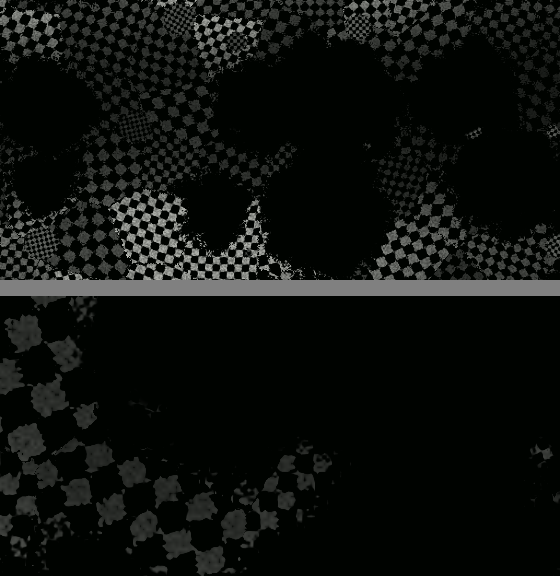
Top, the full canvas; bottom, a detail of the centre.
Reproduce this background procedurally as a WebGL 1 fragment shader.

```glsl
precision highp float;
// Worn, grainy checkerboard patches at mixed angles, broken up by black voids.

uniform vec2 u_resolution;

#define GRAIN_DENSITY 256.0
#define PATCH_SPACING 0.24
#define VOID_SPACING 0.5
#define VOID_RADIUS_MIN 0.24
#define VOID_RADIUS_MAX 0.48
#define CHECK_MIN 0.021
#define CHECK_MAX 0.041
#define DISC_SPACING 0.36
#define DISC_CHECK 0.012
#define TONE_DIM 0.11
#define TONE_BRIGHT 0.66
#define BASE_COLOR vec3(0.0, 0.01, 0.0)

const float PI = 3.14159;

vec2 hash2(vec2 c) {
  vec2 k = vec2(dot(c, vec2(127.1, 311.7)), dot(c, vec2(269.5, 183.3)));
  return fract(sin(k) * 43758.5);
}

// Fine speckle, interpolated so that it stays smooth when enlarged
float grainNoise(vec2 p) {
  vec2 g = p * GRAIN_DENSITY - 0.5;
  vec2 i = floor(g), f = g - i;
  float low = mix(hash2(i).x, hash2(i + vec2(1.0, 0.0)).x, f.x);
  float high = mix(hash2(i + vec2(0.0, 1.0)).x, hash2(i + 1.0).x, f.x);
  return mix(low, high, f.y);
}

// Cellular noise: xy = id of the nearest site, z = gap to the second nearest
vec3 cellular(vec2 g) {
  vec2 base = floor(g), id = base;
  float nearest = 9.0, second = 9.0;
  for (int y = -1; y <= 1; y++) {
    for (int x = -1; x <= 1; x++) {
      vec2 c = base + vec2(float(x), float(y));
      float d = length(c + 0.1 + 0.8 * hash2(c) - g);
      if (d < nearest) {
        second = nearest;
        nearest = d;
        id = c;
      } else {
        second = min(second, d);
      }
    }
  }
  return vec3(id, second - nearest);
}

// Signed distance to scattered discs, in grid units; z and w hold the disc id
vec3 scatteredDiscs(vec2 g, float radiusMin, float radiusMax, float seed) {
  vec2 base = floor(g), id = base;
  float best = 9.0;
  for (int y = -1; y <= 1; y++) {
    for (int x = -1; x <= 1; x++) {
      vec2 c = base + vec2(float(x), float(y));
      vec2 site = c + 0.2 + 0.6 * hash2(c + seed);
      float radius = mix(radiusMin, radiusMax, hash2(c + seed + 5.0).x);
      float d = length(site - g) - radius;
      if (d < best) {
        best = d;
        id = c;
      }
    }
  }
  return vec3(best, id);
}

// Rotated checkerboard; roughness frays the squares and inset rounds them
float checker(vec2 p, float angle, float size, float roughness, float inset) {
  float c = cos(angle), s = sin(angle);
  vec2 q = mat2(c, s, -s, c) * p / size;
  float wave = sin(PI * q.x) * sin(PI * q.y);
  float blur = min(0.5 * PI / (size * u_resolution.y), 0.6);
  return smoothstep(-blur, blur, wave + roughness - inset);
}

void main() {
  vec2 p = gl_FragCoord.xy / u_resolution.y;
  float pixel = 1.0 / u_resolution.y;
  float grain = grainNoise(p);
  float fray = grain - 0.5;
  vec2 bent = p + 0.012 * sin(p.yx * 9.0 + vec2(0.5, 2.0));

  // Straight-sided patches, each with its own angle, scale and tone
  vec3 cell = cellular(bent / PATCH_SPACING + 0.06 * fray);
  vec2 shape = hash2(cell.xy + 17.0);
  vec2 look = hash2(cell.xy + 41.0);
  float light = 0.5 + 0.3 * cos(6.3 * p.y - 0.6) + 0.22 * sin(2.2 * p.x + 0.2);
  float level = clamp(light * (0.55 + 0.7 * look.x), 0.0, 1.0);
  float size = mix(CHECK_MIN, CHECK_MAX, shape.y);
  float angle = (shape.x - 0.5) * 1.5;
  float wear = 1.0 - level;
  float ink = checker(bent + look, angle, size, fray * mix(0.25, 0.9, wear), 0.2 * wear);
  ink *= mix(TONE_DIM, TONE_BRIGHT, level * level);
  ink *= smoothstep(0.0, pixel / PATCH_SPACING, cell.z);

  // Voids with ragged borders that jump from patch to patch
  vec2 ragged = p + 0.018 * sin(p.yx * 31.0 + 3.0 * sin(p * 17.0));
  float gap = scatteredDiscs(ragged / VOID_SPACING, VOID_RADIUS_MIN, VOID_RADIUS_MAX, 3.0).x;
  float cover = gap + 0.12 * (look.y - 0.5) + 0.1 * fray;
  ink *= smoothstep(0.0, 0.05, cover);

  // Small round islands of fine checks
  vec3 disc = scatteredDiscs(p / DISC_SPACING, -0.08, 0.17, 29.0);
  vec2 discLook = hash2(disc.yz + 61.0);
  float inside = 1.0 - smoothstep(-0.01, 0.01, disc.x + 0.05 * fray);
  inside *= smoothstep(-0.14, -0.08, gap);
  float fine = checker(p, discLook.x * PI, DISC_CHECK, 0.6 * fray, 0.0);
  ink = mix(ink, fine * mix(0.16, 0.42, discLook.y), inside);

  // Stippled wear, strongest in the dim patches
  ink *= mix(0.6, 1.1, grain) * smoothstep(0.05, 0.4, grain + 0.4 * level);
  gl_FragColor = vec4(BASE_COLOR + ink * vec3(1.0, 1.0, 0.98), 1.0);
}
```
